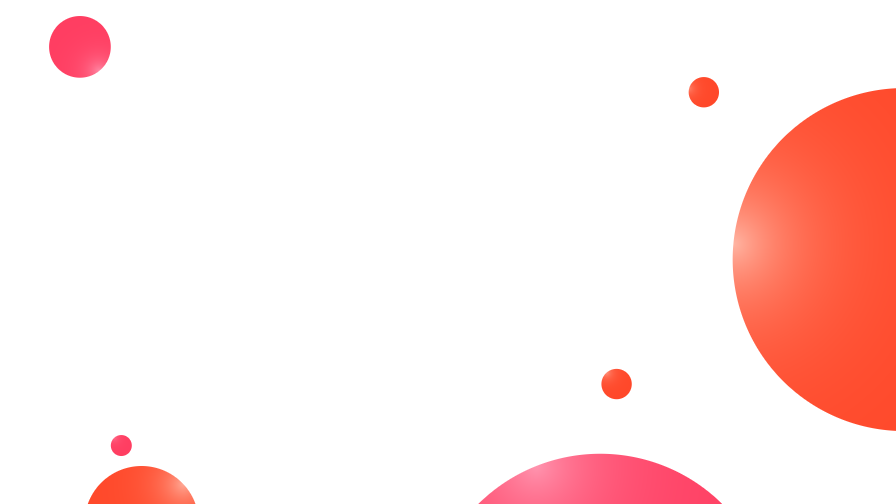
A Shadertoy shader for this background:

```glsl
// Glossy orange and pink discs scattered around the borders of a white field.

#define BACKGROUND   vec3(1.0)
#define ORANGE_DEEP  vec3(1.00, 0.28, 0.16)
#define ORANGE_PALE  vec3(1.00, 0.71, 0.64)
#define PINK_DEEP    vec3(1.00, 0.24, 0.38)
#define PINK_PALE    vec3(1.00, 0.62, 0.72)
#define GLOW_FALLOFF 2.6
#define DISC_COUNT   7
#define ORANGE_COUNT 4

// Centre and radius, in canvas heights; the orange discs come first.
const vec3 discs[DISC_COUNT] = vec3[DISC_COUNT](
    vec3(1.794,  0.485, 0.3403),
    vec3(1.3965, 0.817, 0.0301),
    vec3(1.2234, 0.238, 0.0301),
    vec3(0.281, -0.038, 0.1134),
    vec3(0.1586, 0.907, 0.0612),
    vec3(0.2407, 0.116, 0.0208),
    vec3(1.191, -0.244, 0.3437));

// Angle of the lit rim point and strength of its glow.
const vec2 lights[DISC_COUNT] = vec2[DISC_COUNT](
    vec2(3.05, 1.0),
    vec2(2.9,  0.55),
    vec2(2.3,  0.7),
    vec2(0.75, 0.9),
    vec2(-0.9, 0.8),
    vec2(2.3,  0.5),
    vec2(1.95, 0.9));

// Glow that fades with distance from a point on the rim.
float rimGlow(vec2 offset, float radius, vec2 light) {
    vec2 rimPoint = vec2(cos(light.x), sin(light.x));
    return light.y * exp(-GLOW_FALLOFF * length(offset / radius - rimPoint));
}

void mainImage(out vec4 fragColor, in vec2 fragCoord) {
    vec2 p = fragCoord / iResolution.y;
    float pixel = 1.0 / iResolution.y;
    vec3 color = BACKGROUND;

    for (int i = 0; i < DISC_COUNT; i++) {
        vec2 offset = p - discs[i].xy;
        float radius = discs[i].z;
        float glow = rimGlow(offset, radius, lights[i]);

        vec3 tint = i < ORANGE_COUNT ? mix(ORANGE_DEEP, ORANGE_PALE, glow)
                                     : mix(PINK_DEEP, PINK_PALE, glow);

        // One-pixel soft edge
        float coverage = clamp(0.5 - (length(offset) - radius) / pixel, 0.0, 1.0);
        color = mix(color, tint, coverage);
    }

    fragColor = vec4(color, 1.0);
}
```
